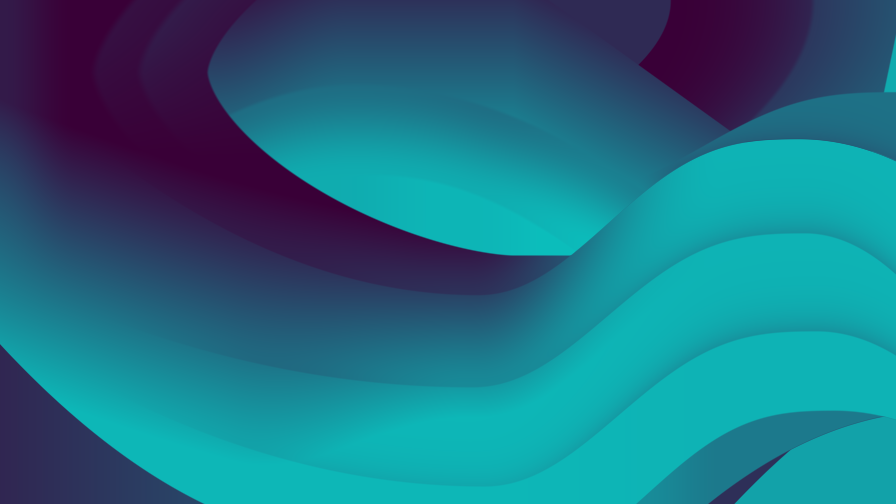
A WebGL 1 fragment shader for this background:

```glsl
precision highp float;
// Flowing overlapping ribbons: a dark ring on the left rolling into teal waves on the right.

uniform vec2 u_resolution;

#define HEIGHT 4.32                      // canvas height in design units
#define PLUM vec3(0.225, 0.0, 0.215)     // deepest shade
#define TEAL vec3(0.045, 0.74, 0.735)    // brightest shade
#define HOLE_CENTER vec2(4.4, 0.62)
#define HOLE_RADII vec2(2.62, 1.57)
#define HOLE_POWER 1.55
#define SEAM_WIDTH 0.16
#define WAVE_SKEW 0.7

// Antialiased coverage of the side where d is positive
float cover(float d) {
  float pixel = HEIGHT / u_resolution.y;
  return smoothstep(-pixel, pixel, d);
}

// Ribbon edge: bent tail, skewed rise from trough to crest, then a falling shoulder
float wave(float x, vec2 trough, vec2 crest, float tailBend, float shoulderBend) {
  float s = clamp((x - trough.x) / (crest.x - trough.x), 0.0, 1.0);
  s += WAVE_SKEW * s * s * (1.0 - s);
  float tail = min(x - trough.x, 0.0);
  float shoulder = max(x - crest.x, 0.0);
  return mix(trough.y, crest.y, s * s * (3.0 - 2.0 * s))
       - tailBend * tail * tail + shoulderBend * shoulder * shoulder;
}

// Soft shadow lying just above an edge
float seam(float y, float edge, float width) {
  return cover(edge - y) * exp(-max(edge - y, 0.0) / width);
}

// Superellipse radius, equal to 1 on the rim of the hole and open to the right
float holeRadius(vec2 p) {
  vec2 q = vec2(max(HOLE_CENTER.x - p.x, 0.0), abs(p.y - HOLE_CENTER.y)) / HOLE_RADII;
  q = pow(max(q, 0.001), vec2(HOLE_POWER));
  return pow(q.x + q.y, 1.0 / HOLE_POWER);
}

// Ring body and its wave ribbons
float ribbonTone(vec2 p, float top, float middle, float low, float radius) {
  float ridge = 0.85 + 0.4 * p.x - 0.03 * p.x * p.x;
  ridge = mix(ridge, top - 0.6, smoothstep(3.0, 4.0, p.x));
  float range = 2.5 - 0.8 * smoothstep(2.0, 4.0, p.x);
  float tone = clamp((p.y - ridge) / range, 0.0, 0.97);
  float right = smoothstep(4.0, 6.2, p.x);
  tone = mix(tone, 0.95, right);
  tone += 0.14 * smoothstep(0.65, 0.0, p.x) * smoothstep(2.8, 1.0, p.y);

  float strength = mix(0.09, 0.18, right) * smoothstep(0.8, 3.0, p.x);
  tone -= strength * (seam(p.y, top, 0.25) + seam(p.y, middle, SEAM_WIDTH)
                    + seam(p.y, low, SEAM_WIDTH));

  // Faint folds around the hole
  float upper = smoothstep(1.5, 0.2, p.y);
  for (int i = 0; i < 2; i++) {
    float depth = 1.38 - 0.15 * float(i) - radius;
    tone += 0.09 * upper * smoothstep(-0.01, 0.025, depth) * exp(-2.5 * max(depth, 0.0));
  }
  return clamp(tone, 0.0, 1.0);
}

// Bowl inside the ring, with two nested lenses
float bowlTone(vec2 p) {
  float tone = 0.26 + 0.4 * p.y - 0.2 * max(p.x - 4.4, 0.0)
             - 0.15 * smoothstep(3.0, 1.8, p.x);
  float dx = p.x - 3.05;
  float depth = p.y - 0.72 - (dx < 0.0 ? 0.22 : 0.15) * dx * dx;
  float lens = 0.57 + 0.34 * smoothstep(-0.05, 0.8, depth)
             + 0.1 * smoothstep(4.0, 5.4, p.x);
  tone = mix(tone, lens, smoothstep(-0.015, 0.03, depth));
  float innerEdge = 1.5 + 0.22 * (p.x - 3.2) * (p.x - 3.2);
  tone += 0.05 * smoothstep(-0.02, 0.02, p.y - innerEdge) * smoothstep(2.9, 3.8, p.x);
  return tone;
}

// Dark roll in the upper right corner
float rollTone(vec2 p) {
  float yy = p.y * p.y;
  float q = p.x + 0.5 * yy;
  float dark = 0.13 * pow(max(q - 5.75, 0.0), 2.0);
  float tone = mix(0.22, dark, cover(p.x - 5.75 + 0.9 * yy));
  tone = mix(tone, 0.29 + 0.2 * (q - 6.97), smoothstep(-0.03, 0.03, q - 6.97));
  return mix(tone, 0.9, cover(p.x - 7.68 + 0.21 * (p.y - 0.3)));
}

void main() {
  vec2 p = vec2(gl_FragCoord.x, u_resolution.y - gl_FragCoord.y) * HEIGHT / u_resolution.y;

  // Wave edges from top to bottom, y pointing down
  float back = wave(p.x, vec2(4.9, 1.65), vec2(7.68, 0.79), 0.0, 0.0);
  float top = wave(p.x, vec2(4.1, 2.53), vec2(6.85, 1.19), 0.12, 0.276);
  float middle = wave(p.x, vec2(4.05, 3.32), vec2(6.9, 2.0), 0.06, 0.58);
  float low = wave(p.x, vec2(4.15, 4.17), vec2(7.0, 2.84), 0.08, 0.45);
  float bottom = wave(p.x, vec2(4.45, 4.85), vec2(7.15, 3.52), 0.0, 0.28);

  float radius = holeRadius(p);
  float tone = ribbonTone(p, top, middle, low, radius);

  // Everything behind the top wave edge
  float aboveTop = cover(top - p.y);
  tone = mix(tone, bowlTone(p), cover(1.6 * (1.0 - radius)) * aboveTop);
  tone = mix(tone, rollTone(p), cover(0.72 * (p.x - 4.7) - p.y) * aboveTop);
  float backTone = 0.6 - 0.1 * exp(-max(top - p.y, 0.0) / 0.12);
  tone = mix(tone, backTone, cover(p.y - back) * aboveTop * smoothstep(5.45, 6.0, p.x));

  // Lower right: crescent, dark sliver and bright panel
  float d = max(7.57 - p.x, 0.0);
  float panel = 3.57 + 0.2 * d + 0.2 * d * d;
  float sliver = panel + 0.35 * max(6.78 - p.x, 0.0);
  tone = mix(tone, 0.64 + 0.1 * smoothstep(6.2, 5.5, p.x), cover(p.y - bottom));
  float belowPanel = cover(p.y - panel) * cover(p.y - bottom);
  tone = mix(tone, mix(0.25, 0.86, cover(p.y - sliver)), belowPanel);

  // Dark ground outside the ring
  float gx = min(p.x, 2.5);
  float rim = 2.95 + 1.08 * gx - 0.17 * gx * gx;
  tone = mix(tone, 0.2 + 0.1 * p.x, cover(p.y - rim));

  gl_FragColor = vec4(mix(PLUM, TEAL, clamp(tone, 0.0, 1.0)), 1.0);
}
```
